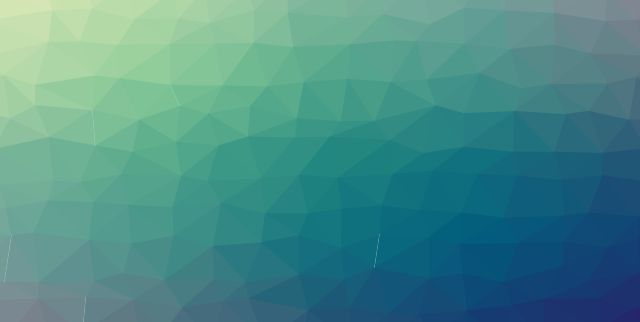
Write a Shadertoy shader that draws this background.

```glsl
const vec2 GRID = vec2(15.0, 10.0);        // mesh cells across and up
const vec2 GRID_SHIFT = vec2(0.0, 0.5);    // rows sit half a cell in from the border
const float JITTER = 0.54;                 // vertex wander, in cells
const float TINT_WANDER = 0.035;           // random shift of each facet's colour lookup
const float HAIRLINE_CHANCE = 0.045;       // share of edges left as a pale gap
const float HAIRLINE_WIDTH = 0.0016;       // in canvas heights
const float HAIRLINE_STRENGTH = 0.4;
const vec3 HAIRLINE_COLOR = vec3(0.66, 0.86, 0.78);

const vec3 RAMP[5] = vec3[5](
    vec3(0.87, 0.91, 0.72),   // cream
    vec3(0.53, 0.79, 0.59),   // green
    vec3(0.13, 0.53, 0.50),   // teal
    vec3(0.00, 0.36, 0.49),   // deep blue
    vec3(0.15, 0.14, 0.42));  // navy

vec2 hash2(vec2 p) {
    vec3 q = fract(p.xyx * vec3(0.1031, 0.1030, 0.0973));
    q += dot(q, q.yzx + 33.33);
    return fract((q.xx + q.yz) * q.zy);
}

float cross2(vec2 a, vec2 b) {
    return a.x * b.y - a.y * b.x;
}

vec3 ramp(float t) {
    float s = clamp(t, 0.0, 1.0) * 4.0;
    int i = int(min(floor(s), 3.0));
    return mix(RAMP[i], RAMP[i + 1], s - float(i));
}

// Jittered mesh vertex, in canvas heights
vec2 vertex(vec2 id, float aspect) {
    vec2 wander = (hash2(id + 57.0) - 0.5) * JITTER;
    return (id + GRID_SHIFT + wander) / GRID * vec2(aspect, 1.0);
}

// Signed distance to the line a-b, positive on its left
float leftOf(vec2 p, vec2 a, vec2 b) {
    return cross2(b - a, p - a) / length(b - a);
}

float segmentDistance(vec2 p, vec2 a, vec2 b) {
    vec2 ab = b - a;
    return length(p - a - ab * clamp(dot(p - a, ab) / dot(ab, ab), 0.0, 1.0));
}

// Flat facet colour in rgb, premultiplied by its coverage in alpha
vec4 facet(vec2 p, vec2 a, vec2 b, vec2 c, vec2 seed, float aspect, float pixel) {
    float inside = min(leftOf(p, a, b), min(leftOf(p, b, c), leftOf(p, c, a)));
    float coverage = clamp(inside / pixel + 0.5, 0.0, 1.0);
    vec2 center = (a + b + c) / 3.0 / vec2(aspect, 1.0);
    center += (hash2(seed) - 0.5) * TINT_WANDER;
    vec3 color = 0.5 * (ramp(center.x) + ramp(1.0 - center.y));
    return vec4(color, 1.0) * coverage;
}

void mainImage(out vec4 fragColor, in vec2 fragCoord) {
    float aspect = iResolution.x / iResolution.y;
    float pixel = 1.0 / iResolution.y;
    vec2 p = fragCoord * pixel;
    vec2 home = floor(fragCoord / iResolution.xy * GRID - GRID_SHIFT);
    vec4 mesh = vec4(0.0);
    float hairline = 0.0;

    for (int y = -1; y <= 1; y++) {
        for (int x = -1; x <= 1; x++) {
            vec2 id = home + vec2(x, y);
            vec2 a = vertex(id, aspect);
            vec2 b = vertex(id + vec2(1, 0), aspect);
            vec2 c = vertex(id + vec2(1, 1), aspect);
            vec2 d = vertex(id + vec2(0, 1), aspect);

            // Split the quad along its Delaunay diagonal
            float angleSum = cross2(c - b, a - b) * dot(a - d, c - d)
                           + dot(c - b, a - b) * cross2(a - d, c - d);
            vec2 seed = id + 211.0;
            if (angleSum >= 0.0) {
                mesh += facet(p, a, b, c, seed, aspect, pixel);
                mesh += facet(p, a, c, d, seed + 90.0, aspect, pixel);
            } else {
                mesh += facet(p, a, b, d, seed, aspect, pixel);
                mesh += facet(p, b, c, d, seed + 90.0, aspect, pixel);
            }

            // Occasional pale gap along the steep edge
            if (hash2(id + 131.0).x < HAIRLINE_CHANCE) {
                float reach = 0.5 * HAIRLINE_WIDTH + 0.5 * pixel;
                float gap = segmentDistance(p, a, d);
                hairline = max(hairline, 1.0 - smoothstep(0.0, reach, gap));
            }
        }
    }

    vec3 color = mesh.rgb / max(mesh.a, 0.0001);
    color = mix(color, HAIRLINE_COLOR, hairline * HAIRLINE_STRENGTH);
    fragColor = vec4(color, 1.0);
}
```
